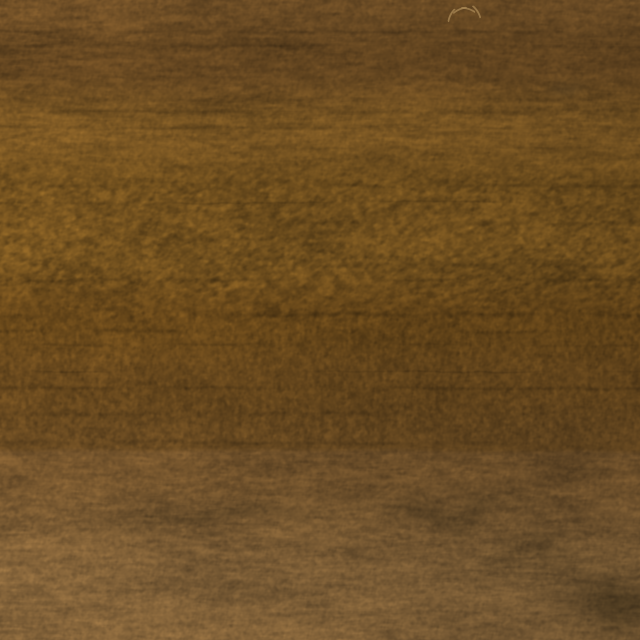
Write a Shadertoy shader that draws this texture.

```glsl
// Stained brown wood: banded horizontal grain, a mottled middle, a paler plank below and a smoky knot.
const vec3 PALE_TOP = vec3(0.430, 0.310, 0.162);
const vec3 PALE_BOTTOM = vec3(0.473, 0.355, 0.205);
const vec3 SMOKE = vec3(0.290, 0.220, 0.120);
const vec3 FIBER = vec3(0.66, 0.53, 0.33);

float hash(vec2 p) {
    vec3 q = fract(vec3(p.xyx) * 0.1031);
    q += dot(q, q.yzx + 33.33);
    return fract((q.x + q.y) * q.z);
}

float noise(vec2 p) {
    vec2 i = floor(p), f = fract(p);
    f = f * f * (3.0 - 2.0 * f);
    float low = mix(hash(i), hash(i + vec2(1, 0)), f.x);
    float high = mix(hash(i + vec2(0, 1)), hash(i + vec2(1, 1)), f.x);
    return mix(low, high, f.y);
}

// Fractal noise centred on zero.
float fbm(vec2 p) {
    float sum = 0.0, amp = 0.5;
    for (int k = 0; k < 4; k++) {
        sum += amp * (noise(p) - 0.5);
        p = p * 2.03 + 17.7;
        amp *= 0.55;
    }
    return sum;
}

// Single-scale grain with a smaller partner, centred on zero.
float grain(vec2 p) {
    return noise(p) - 0.5 + 0.6 * (noise(p * 1.6 + 41.3) - 0.5);
}

vec2 rotate(vec2 p, float a) {
    return vec2(cos(a) * p.x - sin(a) * p.y, sin(a) * p.x + cos(a) * p.y);
}

float band(float t, float start, float end, float soft) {
    return smoothstep(start - soft, start + soft, t) * (1.0 - smoothstep(end - soft, end + soft, t));
}

float blob(vec2 p, vec2 center, vec2 radius) {
    vec2 d = (p - center) / radius;
    return exp(-dot(d, d));
}

// Stain tone of the upper plank, from the top edge down to the seam.
vec3 upperTone(float t) {
    vec3 stops[8] = vec3[8](
        vec3(0.412, 0.290, 0.140), vec3(0.382, 0.266, 0.122),
        vec3(0.456, 0.322, 0.130), vec3(0.420, 0.296, 0.110),
        vec3(0.442, 0.312, 0.116), vec3(0.394, 0.270, 0.096),
        vec3(0.396, 0.274, 0.110), vec3(0.396, 0.278, 0.124));
    float s = clamp(t, 0.0, 0.699) * 10.0;
    int i = int(s);
    return mix(stops[i], stops[i + 1], smoothstep(0.0, 1.0, fract(s)));
}

// Thin dark growth line that fades in and out along its length.
float growthLine(vec2 p, float t, float width, float seed) {
    float wobble = 0.008 * fbm(vec2(p.x * 5.0, seed)) + 0.003 * fbm(vec2(p.x * 40.0, seed));
    float d = (p.y - t + wobble) / width;
    return exp(-d * d) * smoothstep(0.2, 0.7, noise(vec2(p.x * 9.0, seed * 3.1)));
}

// Curved loose fiber; returns its coverage.
float fiber(vec2 p, vec2 center, float angle, float halfLength) {
    vec2 q = rotate(p - center, angle);
    q.y -= 14.0 * q.x * q.x;
    float d = length(vec2(max(abs(q.x) - halfLength, 0.0), q.y));
    return 1.0 - smoothstep(0.0004, 0.0024, d);
}

void mainImage(out vec4 fragColor, in vec2 fragCoord) {
    vec2 p = fragCoord / iResolution.xy;
    p.y = 1.0 - p.y;
    vec2 warped = p + vec2(0.0, 0.028 * fbm(p * vec2(3.0, 6.0)));
    // Base stain and the seam between planks
    float lower = smoothstep(0.700, 0.712, p.y + 0.012 * fbm(vec2(p.x * 6.0, 2.0)));
    vec3 pale = mix(PALE_TOP, PALE_BOTTOM, smoothstep(0.70, 0.92, p.y));
    vec3 color = mix(upperTone(warped.y), pale, lower) * mix(1.07, 0.94, p.x);
    // Zones of different grain
    float mottled = band(warped.y + 0.06 * fbm(p * 5.0), 0.27, 0.50, 0.05);
    float flecked = band(p.y, 0.48, 0.70, 0.02);
    float streaked = 1.0 - 0.75 * max(mottled, flecked);
    // Short horizontal streaks, oblique mottling, upright flecks and even speckle
    float streaks = 0.9 * fbm(warped * vec2(9.0, 65.0)) + 0.62 * grain(warped * vec2(38.0, 165.0) + 9.0);
    float mottle = grain(rotate(p, 0.35) * vec2(95.0, 150.0)) + 0.6 * fbm(p * vec2(30.0, 50.0));
    float flecks = grain(p * vec2(165.0, 110.0) + 31.0) + 0.6 * fbm(p * vec2(70.0, 22.0));
    float clouds = fbm(p * vec2(6.0, 11.0) + 4.0);
    float speckle = grain(rotate(p, 0.6) * vec2(165.0, 185.0) + 63.0);
    float light = 0.24 * streaked * streaks + 0.25 * mottled * mottle + 0.16 * flecked * flecks;
    light += 0.24 * clouds + 0.15 * speckle;
    // Growth lines, crowded in the upper plank
    for (int k = 0; k < 20; k++) {
        float seed = float(k) + 1.0;
        float t = 0.04 + 0.034 * float(k) + 0.03 * (hash(vec2(seed, 8.0)) - 0.5);
        float width = mix(0.0018, 0.0042, hash(vec2(seed, 12.0)));
        light -= mix(0.06, 0.15, hash(vec2(seed, 5.0))) * growthLine(p, t, width, seed);
    }
    color *= 1.0 + light;
    // Smoky knots and smudges
    vec2 drift = p + 0.09 * vec2(fbm(p * 11.0), fbm(p * 11.0 + 50.0));
    float smoke = 0.9 * blob(drift, vec2(0.97, 0.94), vec2(0.085, 0.045));
    smoke += 0.35 * blob(drift, vec2(0.82, 0.88), vec2(0.09, 0.035));
    smoke += 0.45 * blob(drift, vec2(0.70, 0.795), vec2(0.09, 0.018));
    smoke += 0.32 * blob(drift, vec2(0.36, 0.805), vec2(0.18, 0.012));
    smoke += 0.40 * blob(drift, vec2(0.90, 0.13), vec2(0.025, 0.014));
    color = mix(color, SMOKE * (1.0 + light), clamp(smoke, 0.0, 0.85));
    // Loose fibers
    for (int k = 0; k < 4; k++) {
        float s = float(k);
        vec2 center = vec2(0.704 + 0.014 * s, 0.010 + 0.018 * hash(vec2(s, 3.0)));
        color = mix(color, FIBER, 0.75 * fiber(p, center, 1.1 - 0.7 * s, 0.010));
    }
    fragColor = vec4(clamp(color, 0.0, 1.0), 1.0);
}
```
